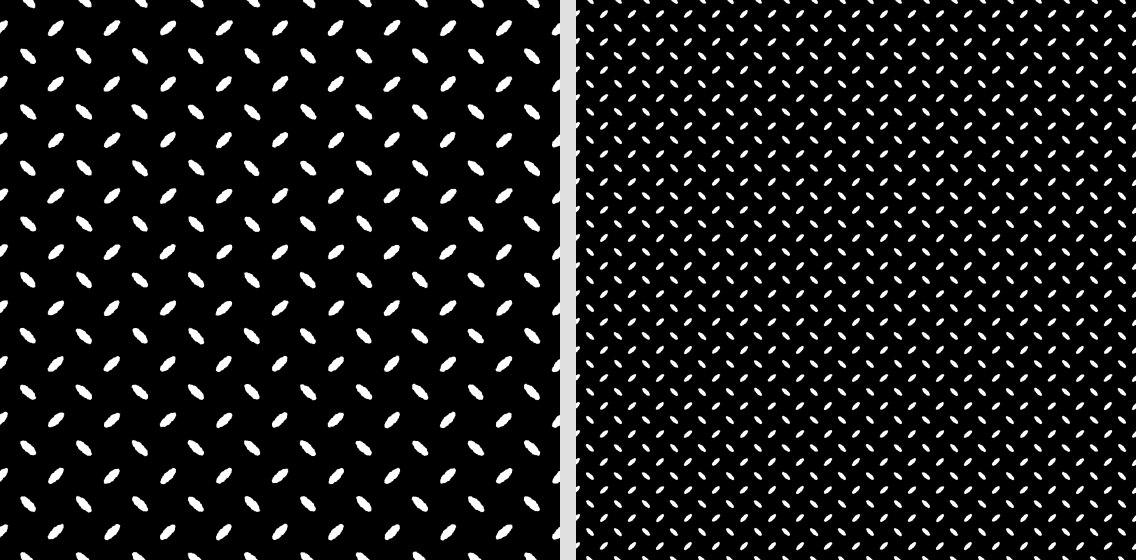
Left, the tile; right, the same tile 2 across and 2 down.
A Shadertoy shader for this pattern:

```glsl
// Diamond-plate pattern: small white slanted dashes on black, in two lattices
// offset by half a cell and leaning opposite ways. Each dash is an ellipse
// distance roughened by layered sines; cell ids wrap so the canvas tiles.

const float REPEATS = 10.0;                     // cells across and down
const vec2 DASH_RADII = vec2(0.183, 0.073);     // half length, half width, in cells
const float JITTER = 0.005;                     // placement drift, in cells
const float TURN = 0.05;                        // angle drift, in radians
const float SLANT = 0.7654;                     // lean from horizontal, in radians
const vec3 PLATE_COLOR = vec3(0.0);
const vec3 DASH_COLOR = vec3(1.0);

vec3 hash3(vec3 p) {
    vec3 q = fract(p * vec3(0.1031, 0.1030, 0.0973));
    q += dot(q, q.yxz + 33.33);
    return fract((q.xxy + q.yxx) * q.zyx);
}

vec2 rotate(vec2 p, float angle) {
    float c = cos(angle), s = sin(angle);
    return vec2(c * p.x + s * p.y, c * p.y - s * p.x);
}

// First-order distance to an ellipse
float ellipseDistance(vec2 p, vec2 radii) {
    float k = length(p / radii);
    float slope = length(p / (radii * radii));
    return k * (k - 1.0) / max(slope, 1e-4);
}

// Uneven outline, different for every seed
float roughness(vec2 p, vec3 seed) {
    vec3 phase = 6.2832 * seed;
    return 0.0035 * sin(36.0 * p.x + 17.0 * p.y + phase.x)
         + 0.0030 * sin(67.0 * p.x - 31.0 * p.y + phase.y)
         + 0.0020 * sin(113.0 * p.x + 47.0 * p.y + phase.z);
}

// Distance to the nearest dash of one lattice, in cells
float dashLattice(vec2 p, vec2 offset, float angle, float layer) {
    vec2 q = p - offset;
    vec2 cell = floor(q + 0.5);
    vec3 id = vec3(mod(cell, REPEATS), layer);
    vec3 seed = hash3(id + 1.0);
    vec2 local = q - cell - JITTER * (2.0 * seed.xy - 1.0);
    local = rotate(local, angle + TURN * (2.0 * seed.z - 1.0));
    return ellipseDistance(local, DASH_RADII) + roughness(local, hash3(id + 17.0));
}

void mainImage(out vec4 fragColor, in vec2 fragCoord) {
    vec2 p = REPEATS * fragCoord / iResolution.xy;
    float pixel = REPEATS / min(iResolution.x, iResolution.y);

    // Rising and falling dashes interleave
    float rising = dashLattice(p, vec2(0.0, 0.5), SLANT, 1.0);
    float falling = dashLattice(p, vec2(0.5, 0.0), -SLANT, 2.0);
    float d = min(rising, falling);

    float coverage = 1.0 - smoothstep(-0.7 * pixel, 0.7 * pixel, d);
    fragColor = vec4(mix(PLATE_COLOR, DASH_COLOR, coverage), 1.0);
}
```
